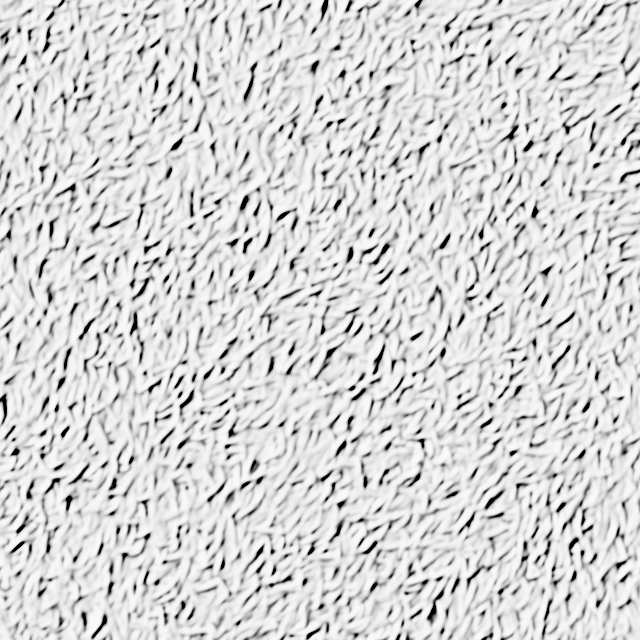
This texture is drawn by a Shadertoy shader. Its source:

```glsl
// Dense pale fibres under raking light: embossed strokes, each with a lit and a
// shaded flank, are scattered on a jittered grid and laid over one another.
// An exponential tone curve keeps most of it near white with thin dark creases.

#define CELL 0.018          // grid spacing, in canvas heights
#define FIBRES 4            // layers of fibres, one per cell each
#define FIBRE_WIDTH 0.0038  // distance from ridge to its darkest flank
#define LENGTH_MIN 0.011    // half lengths
#define LENGTH_MAX 0.021
#define OPACITY 0.7         // how far a fibre hides those below
#define MAIN_ANGLE 1.0      // prevailing direction, radians
#define ANGLE_SPREAD 1.25   // scatter of single fibres
#define PATCH_BEND 1.0      // drift of direction between patches
#define PAPER 0.98          // brightest tone
#define SHADE 0.08          // shade of flat relief
#define CONTRAST 2.6        // steepness of the tone curve

// Four random values in 0..1 from a cell and an index
vec4 hash4(vec2 cell, float index) {
    vec4 p = fract(vec4(cell.xyx, index + 1.7) * vec4(0.1031, 0.1030, 0.0973, 0.1099));
    p += dot(p, p.wzxy + 33.33);
    return fract((p.xxyz + p.yzzw) * p.zywx);
}

// Smooth value noise in 0..1
float valueNoise(vec2 p) {
    vec2 i = floor(p);
    vec2 f = fract(p);
    f = f * f * (3.0 - 2.0 * f);
    float low = mix(hash4(i, 9.0).x, hash4(i + vec2(1, 0), 9.0).x, f.x);
    float high = mix(hash4(i + vec2(0, 1), 9.0).x, hash4(i + vec2(1, 1), 9.0).x, f.x);
    return mix(low, high, f.y);
}

// One embossed stroke: x is its shade (right flank dark), y its coverage
vec2 fibre(vec2 offset, float angle, float halfLength) {
    vec2 along = vec2(cos(angle), sin(angle));
    vec2 across = vec2(along.y, -along.x);
    float v = dot(offset, along) / halfLength;
    // A slight bow keeps the strokes from looking ruled
    float u = dot(offset, across) / FIBRE_WIDTH + 0.35 * v * v;
    float taper = exp(-v * v * v * v);
    return taper * vec2(u * exp(-0.5 * u * u), OPACITY * exp(-0.35 * u * u));
}

// Shade of all fibres that reach this point, stacked layer by layer
float relief(vec2 p) {
    vec2 home = floor(p / CELL);
    float bend = (valueNoise(p * 6.0) - 0.5) * PATCH_BEND;
    float shade = 0.0;
    for (int k = 0; k < FIBRES; k++)
    for (int y = -2; y <= 2; y++)
    for (int x = -2; x <= 2; x++) {
        vec2 cell = home + vec2(x, y);
        vec4 place = hash4(cell, float(k));
        vec4 form = hash4(cell, float(k) + 20.0);
        vec2 centre = (cell + place.xy) * CELL;
        // Fibres turned towards the light cast less shade
        float turn = bend + (place.z + place.w - 1.0) * ANGLE_SPREAD;
        float strength = cos(turn) * mix(0.2, 1.8, form.x);
        float halfLength = mix(LENGTH_MIN, LENGTH_MAX, form.y);
        vec2 stroke = fibre(p - centre, MAIN_ANGLE + turn, halfLength);
        shade = shade * (1.0 - stroke.y) + strength * stroke.x;
    }
    return shade;
}

void mainImage(out vec4 fragColor, in vec2 fragCoord) {
    vec2 p = fragCoord / iResolution.y;

    // Some areas lie flatter than others
    float depth = mix(0.8, 1.2, valueNoise(p * 15.0 + 40.0));

    float tone = PAPER - SHADE * exp(CONTRAST * depth * relief(p));
    fragColor = vec4(vec3(clamp(tone, 0.0, 1.0)), 1.0);
}
```
